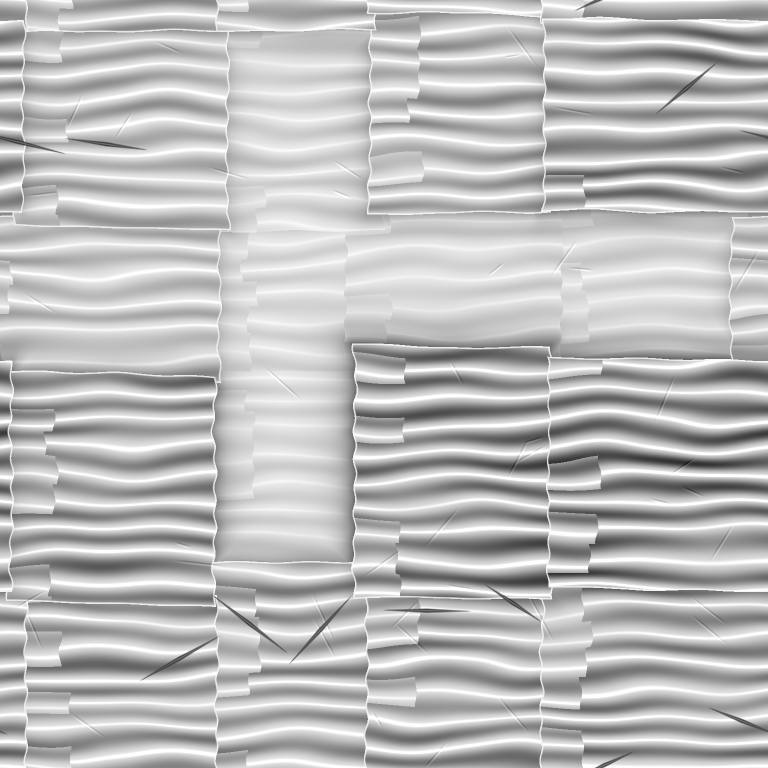
Give the GLSL for this texture map, as a WebGL 1 fragment shader.

```glsl
precision highp float;
uniform vec2 u_resolution;

const float TAU = 6.2831853;
const float RIDGES = 28.0;
const float RIM_WIDTH = 0.0026;
const float SHADOW_REACH = 0.013;
const float TILT = 0.05;
const float TAB_LENGTH = 0.05;
const float SLIVER_WIDTH = 0.0026;
const int SLIVERS = 10;
const int CREASES = 44;

// Sheet layout: one vec4 per row from the top, one entry per column
const mat4 LEFT = mat4(
  0.027, 0.289, 0.488, 0.712,
  -0.039, 0.277, 0.462, 0.719,
  0.013, 0.275, 0.464, 0.716,
  0.030, 0.277, 0.482, 0.710);
const mat4 TOP = mat4(
  0.965, 0.967, 0.987, 0.971,
  0.711, 0.710, 0.730, 0.729,
  0.509, 0.530, 0.547, 0.531,
  0.219, 0.262, 0.223, 0.234);
const mat4 HEIGHT = mat4(
  0.45, 0.18, 0.52, 0.76,
  0.38, 0.10, 0.14, 0.12,
  0.74, 0.08, 0.90, 0.95,
  0.65, 0.62, 0.68, 0.72);

vec2 hash2(vec2 c) {
  return fract(sin(vec2(dot(c, vec2(127.1, 311.7)), dot(c, vec2(269.5, 183.3)))) * 43758.5);
}

float corner(vec2 cell, vec2 offset, vec2 f, vec2 period) {
  float a = TAU * hash2(mod(cell + offset, period)).x;
  return dot(vec2(cos(a), sin(a)), f - offset);
}

// Gradient noise that tiles over the canvas
float gradientNoise(vec2 p, vec2 period) {
  p *= period;
  vec2 cell = floor(p), f = fract(p);
  vec2 u = f * f * f * (f * (f * 6.0 - 15.0) + 10.0);
  float low = mix(corner(cell, vec2(0, 0), f, period), corner(cell, vec2(1, 0), f, period), u.x);
  float high = mix(corner(cell, vec2(0, 1), f, period), corner(cell, vec2(1, 1), f, period), u.x);
  return mix(low, high, u.y);
}

vec2 wrapCentered(vec2 d) { return d - floor(d + 0.5); }

float corrugation(vec2 p, float height, float seed, float fromLeft) {
  float phase = RIDGES * p.y + hash2(vec2(seed, 3.0)).x
    + 0.55 * gradientNoise(p + seed * 0.13, vec2(7.0, 14.0));
  // Overlapping tabs along the left seam
  vec2 k = hash2(vec2(mod(floor(phase), RIDGES), seed));
  float tab = step(0.5, k.x) * step(fromLeft, TAB_LENGTH + 0.02 * k.y);
  phase += 0.25 * tab;
  float t = fract(phase) - 0.5;
  float d = 2.0 * abs(t);
  float relief = (0.1 + 0.9 * height) * (1.0 + 0.7 * gradientNoise(p + 0.37, vec2(5.0, 19.0)));
  float tone = mix(0.94, 0.83, height) - 0.5 * relief * smoothstep(0.08, 1.0, d);
  tone += 0.26 * relief * exp(-d * d / 0.012) + 0.04 * relief * sin(TAU * t);
  return mix(tone, 0.9, 0.25 * tab);
}

float sheets(vec2 p) {
  mat4 bottom = mat4(TOP[1], TOP[2], TOP[3], TOP[0] - vec4(1.0));
  vec2 bent = p + 0.005 * vec2(gradientNoise(p, vec2(11.0, 17.0)), gradientNoise(p + 0.5, vec2(13.0, 9.0)));
  bent.x += 0.0016 * sin(TAU * RIDGES * p.y);
  float dist[16];
  float height = 0.05, edge = -1.0, seed = 0.0, fromLeft = 1.0;
  // Find the highest sheet here
  for (int r = 0; r < 4; r++) {
    vec4 right = vec4(LEFT[r].yzw, LEFT[r].x + 1.0);
    for (int c = 0; c < 4; c++) {
      float h = HEIGHT[r][c], id = float(r * 4 + c);
      vec2 lo = vec2(LEFT[r][c], bottom[r][c]), hi = vec2(right[c], TOP[r][c]);
      vec2 halfSize = 0.5 * (hi - lo) + 0.002 + 0.012 * (1.0 - h);
      vec2 q = wrapCentered(bent - 0.5 * (lo + hi));
      q.y += TILT * (hash2(vec2(id, 5.0)).x - 0.4) * q.x;
      vec2 e = abs(q) - halfSize;
      float d = length(max(e, 0.0)) + min(max(e.x, e.y), 0.0);
      dist[r * 4 + c] = d;
      if (d < 0.0 && h > height) {
        height = h; edge = d; seed = id; fromLeft = q.x + halfSize.x;
      }
    }
  }
  // Shadows cast by higher neighbours
  float shade = 0.0;
  for (int r = 0; r < 4; r++) for (int c = 0; c < 4; c++) {
    float d = max(dist[r * 4 + c], 0.0);
    float rise = max(HEIGHT[r][c] - height, 0.0);
    shade = max(shade, rise * (0.5 * exp(-d / SHADOW_REACH) + 0.14 * exp(-d / 0.05)));
  }
  float tone = corrugation(p, height, seed, fromLeft) * (1.0 - shade);
  float rim = 1.0 - smoothstep(0.5 * RIM_WIDTH, RIM_WIDTH, -edge);
  return mix(tone, 0.97, 0.85 * rim * smoothstep(0.08, 0.45, height));
}

// Position along and across a stroke
vec2 strokeSpace(vec2 p, vec2 center, float angle) {
  vec2 d = wrapCentered(p - center);
  float c = cos(angle), s = sin(angle);
  return vec2(c * d.x + s * d.y, c * d.y - s * d.x);
}

void main() {
  vec2 p = gl_FragCoord.xy / u_resolution;
  float px = 1.0 / min(u_resolution.x, u_resolution.y);
  float tone = 0.0;
  for (int i = 0; i < 2; i++) for (int j = 0; j < 2; j++)
    tone += 0.25 * sheets(p + (vec2(float(i), float(j)) - 0.5) * 0.5 / u_resolution);

  // Faint embossed creases
  for (int i = 0; i < CREASES; i++) {
    vec2 a = hash2(vec2(float(i), 31.0)), b = hash2(vec2(float(i), 47.0));
    vec2 s = strokeSpace(p, a, (b.x - 0.5) * 2.4);
    float fade = 1.0 - smoothstep(0.3, 1.0, abs(s.x) / mix(0.012, 0.04, b.y));
    vec2 line = 1.0 - smoothstep(vec2(0.0), vec2(0.0006 + px), abs(vec2(s.y, s.y - 0.002)));
    tone += fade * 0.11 * (line.x - line.y);
  }

  // Dark tapered slivers with a pale core
  for (int i = 0; i < SLIVERS; i++) {
    vec2 a = hash2(vec2(float(i), 7.0)), b = hash2(vec2(float(i), 19.0));
    vec2 center = vec2((float(i) + a.x) / float(SLIVERS), 0.23 * (2.0 * a.y - 1.0));
    vec2 s = abs(strokeSpace(p, center, (b.x - 0.5) * 1.7));
    float taper = max(1.0 - s.x / mix(0.04, 0.07, b.y), 0.0);
    float w = SLIVER_WIDTH * taper;
    float ink = (1.0 - smoothstep(w - px, w + px, s.y)) * smoothstep(0.0, 0.15, taper);
    float core = 1.0 - smoothstep(0.0, 0.0005 + px, s.y);
    tone = mix(tone, mix(0.16, 0.42, core * taper), 0.9 * ink);
  }
  gl_FragColor = vec4(vec3(clamp(tone, 0.0, 1.0)), 1.0);
}
```
